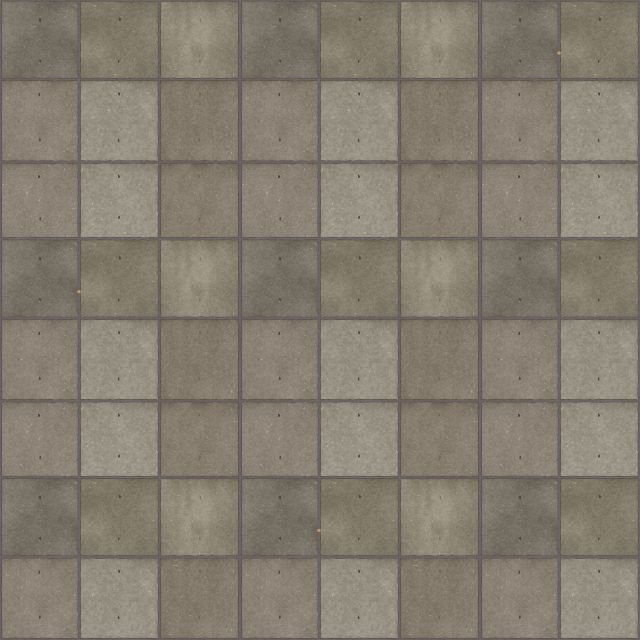
Reproduce this texture procedurally as a three.js fragment shader.

```glsl
// Worn concrete tiles, eight by eight, in a block of three by three uneven tiles
// that repeats across the canvas. Each tile has its own tint, stains, grain and
// two pin holes; the seams are blue-grey mortar with dark brown edges.

#define PERIOD vec2(0.375, 0.373)
#define SPLIT_X vec2(0.330, 0.664)
#define SPLIT_Y vec2(0.333, 0.679)
#define SEAM_HALF 0.0025
#define SOFT 0.0010
#define GRAIN 0.085
#define STAIN 0.075
#define MORTAR vec3(0.435, 0.415, 0.435)
#define SEAM_EDGE vec3(0.375, 0.330, 0.305)
#define HOLE vec3(0.27, 0.25, 0.23)
#define CHIP vec3(0.72, 0.60, 0.44)

varying vec2 vUv;

float hash(vec2 p) {
  vec3 q = fract(vec3(p.xyx) * 0.1031);
  q += dot(q, q.yzx + 33.33);
  return fract((q.x + q.y) * q.z);
}

float noise(vec2 p) {
  vec2 i = floor(p), f = fract(p);
  f = f * f * (3.0 - 2.0 * f);
  return mix(mix(hash(i), hash(i + vec2(1.0, 0.0)), f.x),
             mix(hash(i + vec2(0.0, 1.0)), hash(i + 1.0), f.x), f.y);
}

float fbm(vec2 p) {
  float sum = 0.0, amp = 0.5;
  for (int i = 0; i < 5; i++) {
    sum += amp * noise(p);
    p = p * 2.03 + 17.3;
    amp *= 0.5;
  }
  return sum;
}

// Index, start and size of the strip that holds f
vec3 strip(float f, vec2 cut) {
  if (f < cut.x) return vec3(0.0, 0.0, cut.x);
  if (f < cut.y) return vec3(1.0, cut.x, cut.y - cut.x);
  return vec3(2.0, cut.y, 1.0 - cut.y);
}

// Tints of the top row, then of the two rows below it
vec3 tileTint(float col, float row) {
  if (row < 0.5) {
    if (col < 0.5) return vec3(0.480, 0.455, 0.410);
    return col < 1.5 ? vec3(0.510, 0.480, 0.415) : vec3(0.545, 0.515, 0.450);
  }
  if (col < 0.5) return vec3(0.547, 0.512, 0.460);
  return col < 1.5 ? vec3(0.592, 0.572, 0.515) : vec3(0.527, 0.488, 0.430);
}

void main() {
  // Block and tile coordinates, counted from the top left
  vec2 p = vec2(vUv.x, 1.0 - vUv.y);
  vec2 block = floor(p / PERIOD);
  vec2 f = fract(p / PERIOD);
  vec3 sx = strip(f.x, SPLIT_X), sy = strip(f.y, SPLIT_Y);
  vec2 id = vec2(sx.x, sy.x);
  vec2 size = vec2(sx.z, sy.z) * PERIOD;
  vec2 t = (f - vec2(sx.y, sy.y)) * PERIOD / size;
  vec2 seed = id * 37.0 + 11.0;
  float topRow = 1.0 - step(0.5, id.y);
  float lightTile = (1.0 - topRow) * (1.0 - step(0.5, abs(id.x - 1.0)));

  // Stains, vertical streaks and fine grain
  float stain = fbm(t * 3.2 + seed) - 0.48;
  float streak = noise(vec2(t.x * 14.0, t.y * 3.0) + seed) - 0.5;
  float mottle = noise(t * 30.0 + seed) - 0.5;
  float grain = 0.6 * noise(t * 62.0 + seed) + 0.4 * noise(t * 95.0 + seed) - 0.5;
  vec3 color = tileTint(id.x, id.y);
  color += STAIN * (1.0 + 0.9 * topRow) * stain + 0.022 * streak;
  color += GRAIN * grain + (0.025 + 0.03 * lightTile) * mottle;

  // Dark cloud on the first tile, pale band on the third
  vec2 c = (t - vec2(0.48, 0.42)) * vec2(1.5, 1.3);
  float cloud = exp(-6.0 * dot(c, c)) * (0.5 + streak + stain);
  color += 0.07 * cloud * topRow * (id.x - 1.0);

  // Grime at the upper edge and around the rim
  float ragged = 0.6 + 0.8 * noise(t * vec2(9.0, 4.0) + seed);
  vec2 rim = min(t, 1.0 - t);
  color -= 0.075 * (1.0 - 0.7 * topRow) * ragged * exp(-t.y * 13.0);
  color -= 0.030 * ragged * exp(-min(rim.x, rim.y) * 28.0);

  // Scattered pale grit
  float grit = smoothstep(0.90, 0.98, noise(t * 48.0 + seed + 5.0));
  color += 0.09 * grit;

  // Two pin holes on the middle line
  for (int k = 0; k < 2; k++) {
    float n = float(k);
    float holeY = mix(0.18 + 0.55 * n, 0.25 + 0.52 * n, topRow);
    vec2 jitter = vec2(hash(seed + n), hash(seed + n + 9.0)) - 0.5;
    vec2 h = (t - vec2(0.5, holeY) - 0.02 * jitter) * size;
    float r = length(h * vec2(1.5, 0.85)) + 0.0012 * (noise(t * 80.0) - 0.5);
    float depth = id.x > 1.5 ? 0.35 : 0.85;
    color = mix(color, HOLE, depth * (1.0 - smoothstep(0.0012, 0.0030, r)));
  }

  // Seams: brown shadow outside, mortar inside; block borders are wider
  vec2 gap = rim * size;
  vec2 border = min(f, 1.0 - f) * PERIOD;
  gap.x -= 0.0006 * (1.0 - step(0.01, border.x));
  float d = min(gap.x, gap.y) + 0.0010 * (noise(f * 70.0) - 0.5);
  float wear = noise(f * vec2(11.0, 13.0) + 3.0);
  vec3 mortar = mix(MORTAR, SEAM_EDGE, 0.45 * wear) + 0.05 * grain;
  color = mix(SEAM_EDGE + 0.06 * grain, color, smoothstep(SEAM_HALF - SOFT, SEAM_HALF + SOFT, d));
  color = mix(mortar, color, smoothstep(0.0009, 0.0009 + SOFT, d));

  // A small chip beside one seam, in every third block
  float hasChip = 1.0 - step(0.5, mod(block.x - block.y + 1.0, 3.0));
  float chip = length((f - vec2(0.329, 0.222)) * PERIOD);
  color = mix(color, CHIP, hasChip * (1.0 - smoothstep(0.0018, 0.0034, chip)));

  gl_FragColor = vec4(color, 1.0);
}
```
